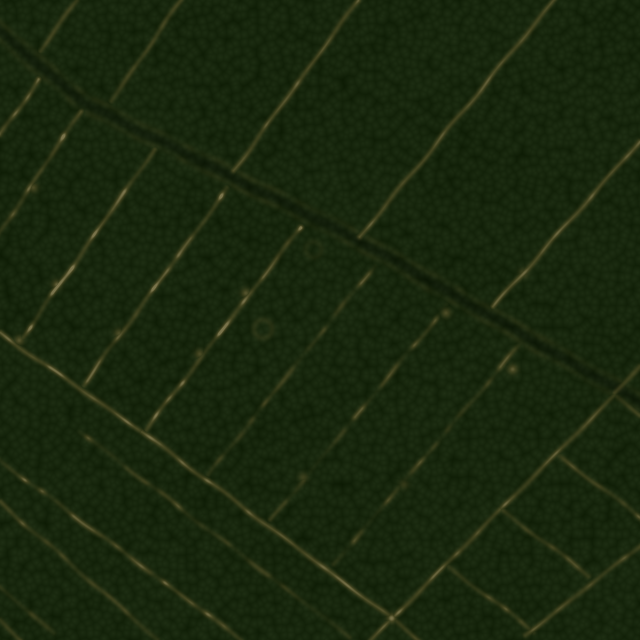
A WebGL 1 fragment shader for this texture:

```glsl
precision highp float;
uniform vec2 u_resolution;

#define FIELD vec3(0.086, 0.146, 0.047)
#define SOIL vec3(0.37, 0.34, 0.17)
#define PALE vec3(0.50, 0.47, 0.31)
#define GRAIN 0.055
#define GRAIN_CELLS 82.0
#define TRACK_WIDTH 0.0042
#define BEADS_PER_UNIT 62.0
#define LANE_OFFSET 0.0115

float hash(vec2 p) {
  return fract(sin(dot(p, vec2(127.1, 311.7))) * 43758.55);
}

// Distance to the nearest jittered cell centre
float cellular(vec2 p) {
  vec2 cell = floor(p);
  float nearest = 2.0;
  for (int j = -1; j <= 1; j++) {
    for (int i = -1; i <= 1; i++) {
      vec2 c = cell + vec2(float(i), float(j));
      vec2 site = c + vec2(hash(c), hash(c + 37.3));
      nearest = min(nearest, distance(p, site));
    }
  }
  return nearest;
}

// Smooth random brightness along a line
float beads(float along, float seed) {
  float x = along * BEADS_PER_UNIT;
  float i = floor(x);
  float f = smoothstep(0.0, 1.0, x - i);
  return mix(hash(vec2(i, seed)), hash(vec2(i + 1.0, seed)), f);
}

float bell(float d, float width) {
  return exp(-d * d / (width * width));
}

// x: distance to the segment, y: length along it
vec2 segment(vec2 p, vec2 a, vec2 b) {
  vec2 ab = b - a;
  float t = clamp(dot(p - a, ab) / dot(ab, ab), 0.0, 1.0);
  return vec2(distance(p, a + ab * t), t * length(ab));
}

float track(vec2 p, vec2 a, vec2 b, float strength, float broken) {
  vec2 s = segment(p, a, b);
  float n = beads(s.y, floor(dot(a, vec2(91.0, 57.0))));
  return bell(s.x, TRACK_WIDTH) * strength * mix(1.0, 1.8 * n * n + 0.12, broken);
}

float spot(vec2 p, vec2 c, float strength) {
  return bell(distance(p, c), 0.0075) * strength;
}

void main() {
  // Canvas units, y measured downwards
  vec2 p = gl_FragCoord.xy / u_resolution;
  p.y = 1.0 - p.y;
  vec2 q = p + 0.0012 * sin(p.yx * 71.0 + vec2(0.0, 2.0));

  // Mottled crops
  float tone = (0.46 - cellular(p * GRAIN_CELLS)) * GRAIN;
  tone += (0.46 - cellular(p * 37.0 + 9.0)) * GRAIN * 0.4;
  tone += 0.004 * sin(p.x * 13.0 + 2.0 * sin(p.y * 9.0)) * sin(p.y * 17.0 + p.x * 5.0);
  vec3 col = FIELD + tone * vec3(0.9, 1.0, 0.8);

  // Dark road between two faint lanes
  vec2 road = segment(q, vec2(-0.02, 0.033), vec2(0.13, 0.160));
  vec2 part = segment(q, vec2(0.13, 0.160), vec2(0.56, 0.375));
  if (part.x < road.x) road = part;
  part = segment(q, vec2(0.56, 0.375), vec2(1.02, 0.640));
  if (part.x < road.x) road = part;
  col *= 1.0 - 0.24 * bell(road.x, 0.008);
  float soil = bell(road.x - LANE_OFFSET, 0.005) * (0.07 + 0.16 * beads(road.y, 3.0));

  // Upper field boundaries
  soil = max(soil, track(q, vec2(0.120, 0.0), vec2(0.063, 0.080), 0.48, 0.3));
  soil = max(soil, track(q, vec2(0.283, 0.0), vec2(0.173, 0.159), 0.50, 0.3));
  soil = max(soil, track(q, vec2(0.560, 0.0), vec2(0.365, 0.267), 0.68, 0.3));
  soil = max(soil, track(q, vec2(0.866, 0.0), vec2(0.563, 0.369), 0.68, 0.2));
  soil = max(soil, track(q, vec2(1.0, 0.221), vec2(0.771, 0.479), 0.74, 0.2));
  soil = max(soil, track(q, vec2(1.0, 0.572), vec2(0.960, 0.615), 0.60, 0.2));

  // Fan of middle boundaries, fainter to the right
  soil = max(soil, track(q, vec2(0.061, 0.124), vec2(0.0, 0.211), 0.62, 0.5));
  for (int i = -1; i <= 5; i++) {
    float k = float(i);
    vec2 top = vec2(0.241, 0.234) + k * vec2(0.1146, 0.0605);
    vec2 foot = vec2(0.0326, 0.531) + k * vec2(0.0977, 0.0703);
    float faint = step(2.5, k);
    soil = max(soil, track(q, top, foot, mix(0.72, 0.42, faint), mix(0.6, 0.9, faint)));
  }

  // Lower and right farm roads
  soil = max(soil, track(q, vec2(0.0, 0.521), vec2(0.221, 0.674), 0.72, 0.3));
  soil = max(soil, track(q, vec2(0.221, 0.674), vec2(0.612, 0.966), 0.72, 0.3));
  soil = max(soil, track(q, vec2(0.612, 0.966), vec2(0.655, 1.0), 0.55, 0.3));
  soil = max(soil, track(q, vec2(0.960, 0.618), vec2(0.781, 0.797), 0.68, 0.4));
  soil = max(soil, track(q, vec2(0.781, 0.797), vec2(0.580, 1.0), 0.68, 0.4));
  soil = max(soil, track(q, vec2(0.960, 0.618), vec2(1.0, 0.648), 0.50, 0.4));
  soil = max(soil, track(q, vec2(1.0, 0.853), vec2(0.822, 0.992), 0.58, 0.4));
  for (int i = 0; i < 3; i++) {
    vec2 start = vec2(0.870, 0.710) + float(i) * vec2(-0.0855, 0.0875);
    soil = max(soil, track(q, start, start + vec2(0.136, 0.102), 0.52, 0.5));
  }

  // Lower left rows
  soil = max(soil, track(q, vec2(0.124, 0.674), vec2(0.547, 0.996), 0.42, 0.8));
  soil = max(soil, track(q, vec2(0.0, 0.720), vec2(0.378, 1.0), 0.54, 0.7));
  soil = max(soil, track(q, vec2(0.0, 0.785), vec2(0.247, 1.0), 0.56, 0.6));
  soil = max(soil, track(q, vec2(0.0, 0.918), vec2(0.085, 0.990), 0.46, 0.7));
  soil = max(soil, track(q, vec2(0.0, 0.970), vec2(0.033, 1.0), 0.50, 0.3));

  // Faint rings and bare patches
  soil = max(soil, 0.24 * bell(distance(p, vec2(0.411, 0.514)) - 0.014, 0.005));
  soil = max(soil, 0.15 * bell(distance(p, vec2(0.490, 0.390)) - 0.012, 0.005));
  float bare = spot(p, vec2(0.697, 0.489), 0.65) + spot(p, vec2(0.801, 0.577), 0.75);
  bare += spot(p, vec2(0.612, 0.966), 0.95) + spot(p, vec2(0.089, 0.445), 0.80);
  bare += spot(p, vec2(0.384, 0.458), 0.70) + spot(p, vec2(0.312, 0.553), 0.65);
  bare += spot(p, vec2(0.186, 0.521), 0.65) + spot(p, vec2(0.052, 0.293), 0.65);
  bare += spot(p, vec2(0.030, 0.532), 0.70) + spot(p, vec2(0.474, 0.746), 0.50);
  bare += spot(p, vec2(0.631, 0.757), 0.42) + spot(p, vec2(0.818, 0.427), 0.60);

  soil = clamp(max(soil, bare), 0.0, 0.95);
  col = mix(col, mix(SOIL, PALE, smoothstep(0.5, 1.0, soil)), soil);
  gl_FragColor = vec4(col, 1.0);
}
```
